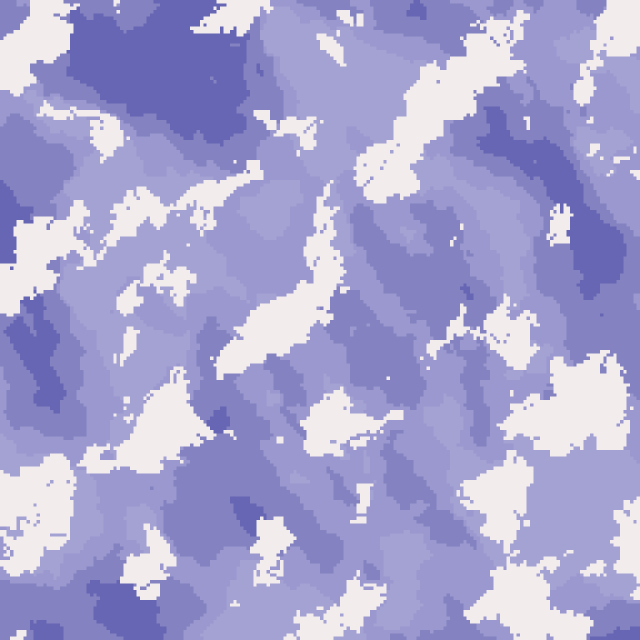
Write a WebGL 2 fragment shader that draws this texture.

```glsl
#version 300 es
precision highp float;

uniform vec2 u_resolution;
out vec4 fragColor;

#define GRID 192.0          // coarse cells across the canvas
#define SOFTNESS 0.0004     // half width of the edge smoothing
#define BAND_SCALE 5.3      // frequency of the dark bands
#define BAND_STRETCH 1.7
#define FLAKE_SCALE 8.8     // frequency of the pale flakes
#define FLAKE_STRETCH 1.25
#define DARK_LEVEL -1.13    // thresholds in standard deviations
#define MID_LEVEL -0.18
#define PALE_LEVEL 0.55
#define FLAKE_LEVEL 0.74

const vec3 DARK  = vec3(0.40, 0.40, 0.71);
const vec3 MID   = vec3(0.52, 0.51, 0.76);
const vec3 LIGHT = vec3(0.605, 0.595, 0.81);
const vec3 PALE  = vec3(0.642, 0.632, 0.826);
const vec3 FLAKE = vec3(0.95, 0.925, 0.93);

float hash(vec2 p) {
    vec3 h = fract(p.xyx * 0.1031);
    h += dot(h, h.yzx + 33.33);
    return fract((h.x + h.y) * h.z);
}

// Contribution of one lattice corner with a random unit gradient
float corner(vec2 cell, vec2 offset) {
    float angle = 6.2832 * hash(cell);
    return dot(vec2(cos(angle), sin(angle)), offset);
}

// Gradient noise scaled to unit variance
float noise(vec2 p) {
    vec2 cell = floor(p), f = p - cell;
    vec2 fade = f * f * (3.0 - 2.0 * f);
    vec2 e = vec2(1.0, 0.0);
    float bottom = mix(corner(cell, f), corner(cell + e, f - e), fade.x);
    float top = mix(corner(cell + e.yx, f - e.yx), corner(cell + e.xx, f - e.xx), fade.x);
    return mix(bottom, top, fade.y) / 0.212;
}

// Layered noise, also with unit variance
float fbm(vec2 p, float gain) {
    const mat2 turn = mat2(1.6, 1.2, -1.2, 1.6);
    float sum = 0.0, power = 0.0, amplitude = 1.0;
    for (int i = 0; i < 5; i++) {
        sum += amplitude * noise(p);
        power += amplitude * amplitude;
        p = turn * p + 17.3;
        amplitude *= gain;
    }
    return sum * inversesqrt(power);
}

// Coordinates that lengthen features along a direction
vec2 stretched(vec2 p, vec2 direction, float amount) {
    direction = normalize(direction);
    return vec2(dot(p, direction) / amount, dot(p, vec2(-direction.y, direction.x)));
}

vec3 stain(vec2 p) {
    p = (floor(p * GRID) + 0.5) / GRID;
    vec2 warp = vec2(noise(p * 6.0 + 41.7), noise(p * 6.0 + 83.1));
    vec2 fray = vec2(noise(p * 43.0 + 12.9), noise(p * 43.0 + 57.2));
    vec2 q = p + 0.008 * warp + 0.003 * fray;

    // Steep bands falling to the right
    float shade = fbm(stretched(q, vec2(0.55, -0.83), BAND_STRETCH) * BAND_SCALE + 23.6, 0.42);

    // Ragged flakes rising to the right, mostly on light ground
    vec2 flakePos = stretched(q, vec2(0.65, 0.76), FLAKE_STRETCH) * FLAKE_SCALE + 61.4;
    float flake = 0.45 * shade + 0.89 * fbm(flakePos, 0.5);
    float crack = abs(noise(flakePos * 1.7 + 9.2) + 0.1 * fray.x);
    flake -= 0.8 * (1.0 - smoothstep(0.0, 0.2, crack));

    // Flat tones from dark to light
    vec3 color = DARK;
    if (shade > DARK_LEVEL) color = MID;
    if (shade > MID_LEVEL) color = LIGHT;
    if (shade + 0.3 * noise(q * 13.0 + 5.5) > PALE_LEVEL) color = PALE;
    if (flake > FLAKE_LEVEL) color = FLAKE;
    return color;
}

void main() {
    vec2 uv = gl_FragCoord.xy / u_resolution.y;

    // Four samples soften the steps between cells
    vec3 color = vec3(0.0);
    for (int i = 0; i < 4; i++) {
        vec2 side = vec2(i % 2, i / 2) * 2.0 - 1.0;
        color += 0.25 * stain(uv + SOFTNESS * side);
    }
    fragColor = vec4(color, 1.0);
}
```
